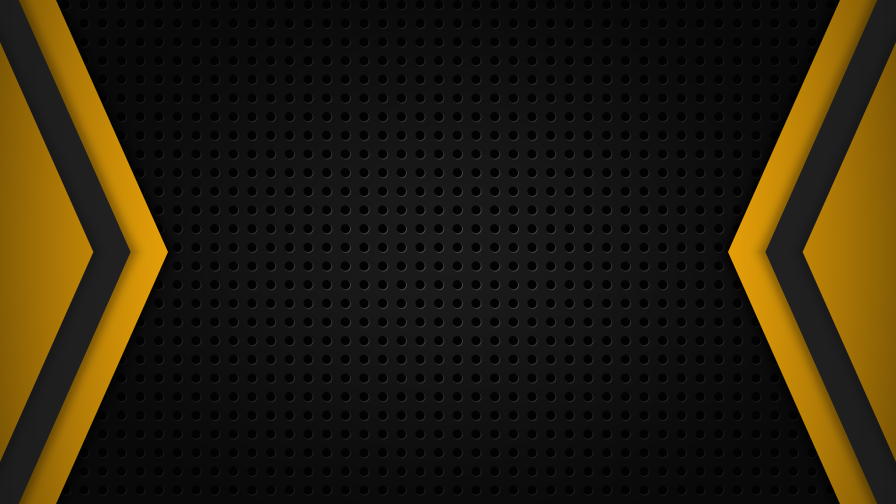
Write a WebGL 1 fragment shader that draws this background.

```glsl
precision highp float;
// Perforated black metal panel framed by layered amber and charcoal chevrons.

uniform vec2 u_resolution;

#define ROWS 27.0            // hole rows over the canvas height
#define HOLE_RADIUS 0.25     // in units of the hole pitch
#define RIM_SHIFT 0.035      // offset of the lit rim, in pitches
#define RIM_LIGHT 2.6        // rim brightness relative to the panel
#define SLOPE 0.44444        // sideways run of the chevrons per unit height
#define OUTER_TIP 0.33333    // chevron tips, measured from the side edges
#define BAND_TIP 0.25926
#define INNER_TIP 0.18519
#define SHADOW_WIDTH 0.022
#define AMBER vec3(1.0, 0.695, 0.035)
#define CHARCOAL vec3(0.135)

// Coverage of a shape with signed distance d, smoothed over one pixel.
float coverage(float d, float pixel) {
  return clamp(0.5 - d / pixel, 0.0, 1.0);
}

// Soft shade just outside an edge, fading with distance.
float shadow(float d, float strength) {
  float t = max(d, 0.0) / SHADOW_WIDTH;
  return 1.0 - strength * exp(-2.0 * t * t);
}

// Panel with a square grid of holes, each lit along its lower right rim.
vec3 perforatedPanel(vec2 p, vec2 uv, float pixel) {
  float falloff = smoothstep(0.0, 1.0, length(uv * vec2(1.0, 0.8)));
  float panel = mix(0.105, 0.035, falloff);
  vec2 cell = fract(p * ROWS + vec2(0.0, 0.25)) - 0.5;
  float cellPixel = pixel * ROWS;
  float rim = length(cell - vec2(RIM_SHIFT, -RIM_SHIFT)) - HOLE_RADIUS - 0.015;
  float hole = length(cell) - HOLE_RADIUS;
  float shade = mix(panel, panel * RIM_LIGHT, coverage(rim, cellPixel));
  shade = mix(shade, 0.008, coverage(hole, cellPixel));
  return vec3(shade);
}

void main() {
  float pixel = 1.0 / u_resolution.y;
  vec2 p = (gl_FragCoord.xy - 0.5 * u_resolution) * pixel;
  float halfWidth = 0.5 * u_resolution.x * pixel;
  vec2 uv = p / vec2(halfWidth, 0.5);

  // Both sides share one mirrored chevron distance.
  float reach = halfWidth - abs(p.x) + SLOPE * abs(p.y);
  float perpendicular = inversesqrt(1.0 + SLOPE * SLOPE);
  float outer = (reach - OUTER_TIP) * perpendicular;
  float band = (reach - BAND_TIP) * perpendicular;
  float inner = (reach - INNER_TIP) * perpendicular;

  // Amber darkens toward the sides and corners.
  float light = 1.14 - 0.62 * dot(uv * uv, vec2(1.0, 0.08));
  vec3 amber = AMBER * light;
  vec3 charcoal = CHARCOAL * mix(1.0, light, 0.35);

  // Layers from back to front, each casting a shadow on the one below.
  vec3 color = perforatedPanel(p, uv, pixel) * shadow(outer, 0.6);
  color = mix(color, amber * shadow(band, 0.3), coverage(outer, pixel));
  color = mix(color, charcoal * shadow(inner, 0.2), coverage(band, pixel));
  color = mix(color, amber, coverage(inner, pixel));

  gl_FragColor = vec4(color, 1.0);
}
```
